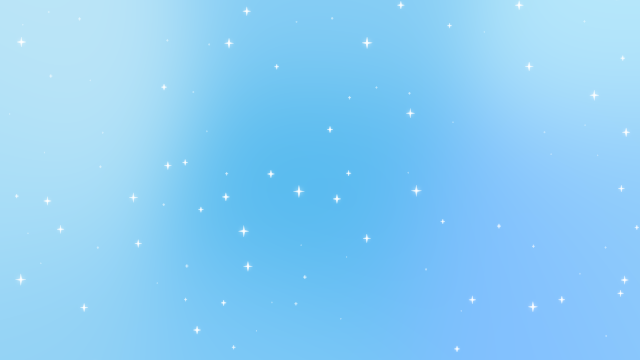
Reproduce this background procedurally as a Shadertoy shader.

```glsl
const float CELLS_PER_HEIGHT = 10.0;
const float STAR_SHARE = 0.48;

float hash(vec2 p) {
    return fract(sin(dot(p, vec2(127.1, 311.7))) * 43758.5453);
}

// Colour weighted by a soft bell around its centre; alpha holds the weight
vec4 tint(vec2 p, vec2 center, float sharpness, vec3 color) {
    vec2 d = p - center;
    float weight = exp(-sharpness * dot(d, d));
    return vec4(color * weight, weight);
}

// Soft sky: normalized blend of overlapping tints
vec3 sky(vec2 uv, float aspect) {
    vec2 scale = vec2(aspect, 1.0);
    vec2 p = uv * scale;
    vec4 sum = tint(p, vec2(0.11, 0.80) * scale, 9.0, vec3(0.74, 0.90, 0.97));
    sum += tint(p, vec2(0.95, 0.88) * scale, 9.0, vec3(0.72, 0.91, 0.98));
    sum += tint(p, vec2(0.49, 0.48) * scale, 8.0, vec3(0.31, 0.72, 0.93));
    sum += tint(p, vec2(0.79, 0.30) * scale, 8.0, vec3(0.51, 0.75, 1.00));
    sum += tint(p, vec2(0.00, 0.47) * scale, 9.0, vec3(0.66, 0.87, 0.97));
    sum += tint(p, vec2(0.06, 0.05) * scale, 9.0, vec3(0.57, 0.82, 0.96));
    sum += tint(p, vec2(0.41, 0.00) * scale, 9.0, vec3(0.50, 0.79, 0.97));
    sum += tint(p, vec2(0.52, 1.00) * scale, 9.0, vec3(0.54, 0.81, 0.96));
    sum += tint(p, vec2(1.00, 0.42) * scale, 9.0, vec3(0.56, 0.80, 0.98));
    return sum.rgb / sum.a;
}

// One tapered arm pair of a sparkle
float arm(float along, float across, float radius, float pixel) {
    float taper = clamp(1.0 - along / radius, 0.0, 1.0);
    float halfWidth = 0.13 * radius * taper;
    return sqrt(taper) * (1.0 - smoothstep(halfWidth, halfWidth + pixel, across));
}

// Four-pointed sparkle with a faint halo
float sparkle(vec2 p, float radius, float pixel) {
    vec2 a = abs(p);
    float cross4 = max(arm(a.y, a.x, radius, pixel),
                       arm(a.x, a.y, radius * 0.9, pixel));
    float halo = 0.28 * exp(-2.5 * dot(p, p) / (radius * radius));
    return max(cross4, halo);
}

// Jittered stars, at most one per cell
float starField(vec2 p, float cells, float share, float pixel) {
    vec2 home = floor(p * cells);
    float light = 0.0;
    for (int y = -1; y <= 1; y++) {
        for (int x = -1; x <= 1; x++) {
            vec2 id = home + vec2(x, y);
            float present = step(hash(id + 3.7), share);
            vec2 jitter = vec2(hash(id + 11.3), hash(id + 29.1));
            vec2 center = (id + mix(vec2(0.1), vec2(0.9), jitter)) / cells;
            float size = hash(id + 47.9);
            float radius = mix(0.003, 0.018, size * size);
            float brightness = mix(0.35, 1.0, smoothstep(0.1, 0.7, size));
            light = max(light, present * brightness * sparkle(p - center, radius, pixel));
        }
    }
    return light;
}

void mainImage(out vec4 fragColor, in vec2 fragCoord) {
    vec2 uv = fragCoord / iResolution.xy;
    vec2 p = fragCoord / iResolution.y;
    float pixel = 1.0 / iResolution.y;
    vec3 color = sky(uv, iResolution.x / iResolution.y);
    float stars = starField(p, CELLS_PER_HEIGHT, STAR_SHARE, pixel);
    fragColor = vec4(mix(color, vec3(1.0), stars), 1.0);
}
```
